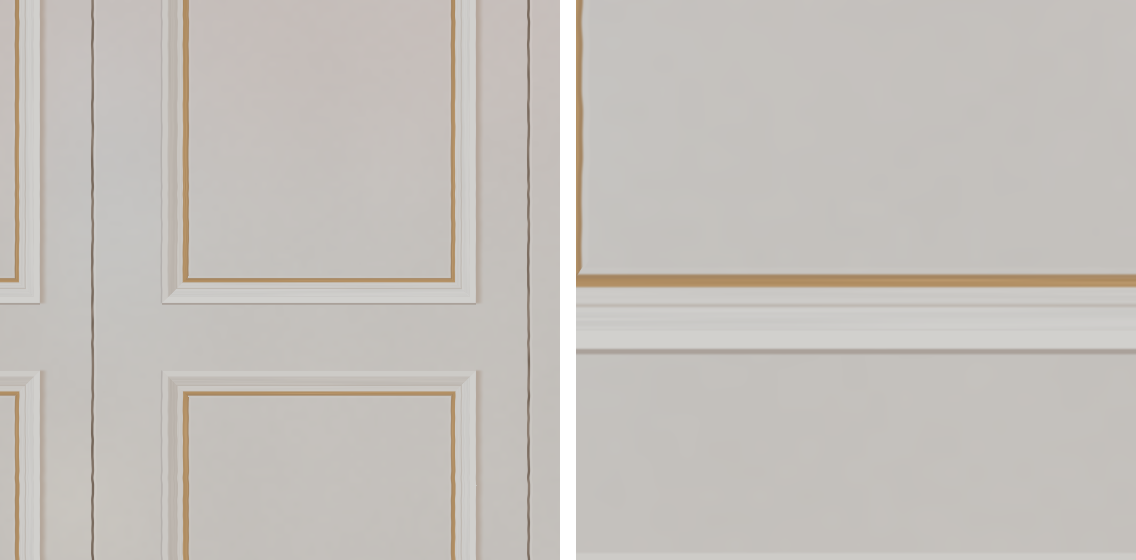
Left: the whole. Right: its middle third, enlarged.
A WebGL 1 fragment shader for this pattern:

```glsl
precision highp float;
// Painted wall panelling: mitred mouldings with gilt inner lines and dark seams.
uniform vec2 u_resolution;

float hash(vec2 p) {
  return fract(sin(dot(p, vec2(127.1, 311.7))) * 43758.5453);
}

float noise(vec2 p) {
  vec2 i = floor(p), f = fract(p);
  f = f * f * (3.0 - 2.0 * f);
  return mix(mix(hash(i), hash(i + vec2(1, 0)), f.x),
             mix(hash(i + vec2(0, 1)), hash(i + vec2(1, 1)), f.x), f.y);
}

// Signed offset from the nearest repeat of a vertical line
float repeatX(float x, float origin) {
  return mod(x - origin + 0.3893, 0.7786) - 0.3893;
}

// Soft stripe from a to b, in hundredths of the canvas
float band(float d, float a, float b) {
  float soft = max(0.11, 60.0 / u_resolution.y);
  return smoothstep(a - soft, a + soft, d) - smoothstep(b - soft, b + soft, d);
}

float glow(vec2 p, vec2 centre, vec2 size) {
  vec2 q = (p - centre) / size;
  return exp(-dot(q, q));
}

vec3 wallPaint(vec2 p) {
  vec3 col = mix(vec3(0.767, 0.752, 0.735), vec3(0.775, 0.745, 0.730), smoothstep(0.4, 1.0, p.y));
  col += vec3(0.000, 0.015, 0.024) * glow(p, vec2(0.20, 0.70), vec2(0.16, 0.32));
  col += vec3(0.018, 0.018, 0.012) * glow(p, vec2(0.14, 0.08), vec2(0.14, 0.16));
  col += vec3(0.004, 0.010, 0.012) * glow(p, vec2(0.56, 0.60), vec2(0.30, 0.20));
  return col + 0.010 * (noise(p * 7.0) - 0.5) + 0.006 * (noise(p * 70.0) - 0.5);
}

void main() {
  vec2 p = gl_FragCoord.xy / u_resolution;
  float wobble = (noise(vec2(p.y * 75.0, 3.0)) - 0.5) * 0.0012;
  float across = repeatX(p.x + wobble, 0.5697);
  float down = p.y - 0.3984;

  // Depth into the frame and the side of the mitre it belongs to
  float depthX = 28.06 - abs(across) * 100.0;
  float depthY = abs(down) * 100.0 - 5.99;
  float d = min(depthX, depthY);
  float upright = smoothstep(-0.12, 0.12, depthY - depthX);
  float rightSide = step(0.0, across);
  float upper = step(0.0, down);
  float lit = mix(mix(0.35, 1.0, upper), rightSide, upright);

  vec3 col = wallPaint(p);

  // Cast shadow outside the frame, widest on the right
  float frameSpan = smoothstep(-0.3, 0.3, depthY);
  float castRight = rightSide * frameSpan * smoothstep(-1.5, -0.1, depthX) * step(depthX, 0.0);
  col = mix(col, vec3(0.67, 0.60, 0.54), castRight * 0.65);
  float lowerEdge = (1.0 - upright) * upper * step(0.0, depthX);
  col = mix(col, vec3(0.64, 0.60, 0.57), lowerEdge * band(d, -0.25, 0.08) * 0.8);
  float leftEdge = upright * (1.0 - rightSide) * frameSpan;
  col = mix(col, vec3(0.68, 0.66, 0.65), leftEdge * band(d, -0.2, 0.1) * 0.7);

  // Moulding: outer bead, cove, groove, inner bead
  float streak = noise(vec2(d * 6.0, mix(p.x, p.y, upright) * 9.0)) - 0.5;
  vec3 bead = mix(vec3(0.795, 0.785, 0.770), vec3(0.820, 0.815, 0.805), lit);
  vec3 cove = mix(vec3(0.735, 0.708, 0.680), vec3(0.802, 0.797, 0.787), lit);
  vec3 lip = mix(vec3(0.790, 0.775, 0.755), vec3(0.798, 0.790, 0.778), lit);
  col = mix(col, bead, band(d, 0.1, 1.2));
  col = mix(col, cove + 0.03 * streak, band(d, 1.2, 2.8));
  col = mix(col, lip + 0.02 * streak, band(d, 2.8, 3.75));
  col = mix(col, vec3(0.73, 0.70, 0.67), band(d, 2.55, 2.75) * 0.75);
  col = mix(col, vec3(0.70, 0.67, 0.64), band(d, 1.05, 1.2) * (1.0 - lit) * 0.5);

  // Gilt line, slightly wider on the left, with a thin dark inner edge
  float giltEnd = 4.5 + 0.3 * upright * (1.0 - rightSide);
  vec3 gilt = vec3(0.70, 0.565, 0.395) + 0.07 * streak;
  gilt = mix(gilt, vec3(0.62, 0.51, 0.39), band(d, giltEnd - 0.25, giltEnd + 0.1) * 0.6);
  col = mix(col, gilt, band(d, 3.75, giltEnd));
  col += 0.012 * band(d, giltEnd + 0.1, giltEnd + 0.4);

  // Seams between boards, uneven and catching light on the right
  float seam = repeatX(p.x + wobble * 1.3, 0.1654) * 100.0;
  float wear = noise(vec2(p.y * 45.0, floor(p.x * 2.0)));
  col = mix(col, vec3(0.43, 0.37, 0.32) + 0.12 * wear, band(seam, -0.23, 0.2) * 0.95);
  col += 0.025 * band(seam, 0.3, 0.65);

  gl_FragColor = vec4(col, 1.0);
}
```
